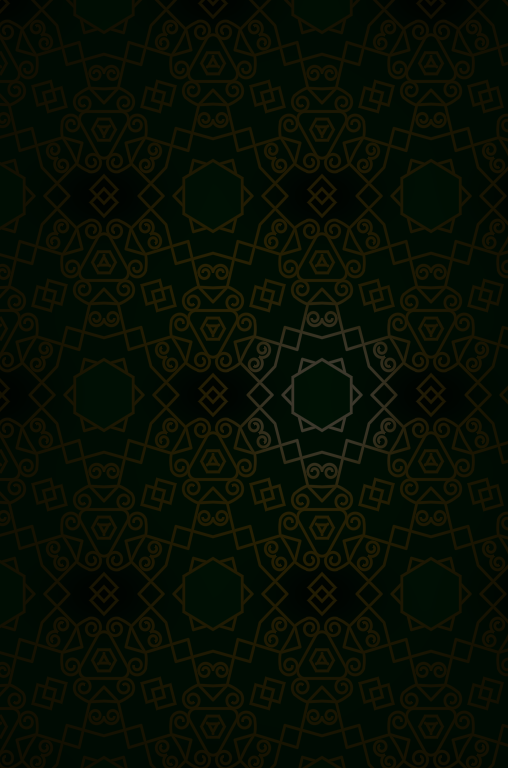
Reproduce this pattern procedurally as a WebGL 1 fragment shader.

```glsl
precision highp float;
// Dim gold filigree on deep green: sixfold stars, lattice squares and scrolls.
uniform vec2 u_resolution;

#define CELL vec2(0.2839, 0.2992)
#define STAR_ORIGIN vec2(0.4193, 0.4857)
#define HALF_WIDTH 0.0064
#define GOLD vec3(0.172, 0.140, 0.016)
#define SILVER vec3(0.255, 0.240, 0.205)
#define GREEN vec3(0.0, 0.066, 0.016)
#define NIGHT vec3(0.0, 0.008, 0.003)
#define WEAR 0.22
#define VIGNETTE 0.50

const vec2 AXIS = vec2(0.8660254, 0.5);

float hash(vec2 p) {
  vec3 h = fract(vec3(p.xyx) * 0.1031);
  h += dot(h, h.yzx + 33.33);
  return fract((h.x + h.y) * h.z);
}

float noise(vec2 p) {
  vec2 i = floor(p), f = fract(p);
  f = f * f * (3.0 - 2.0 * f);
  return mix(mix(hash(i), hash(i + vec2(1.0, 0.0)), f.x),
             mix(hash(i + vec2(0.0, 1.0)), hash(i + 1.0), f.x), f.y);
}

// Offset from the nearest star centre of a triangular lattice
vec2 nearestStar(vec2 p) {
  vec2 s = vec2(1.0, 1.7320508);
  vec2 a = mod(p + 0.5 * s, s) - 0.5 * s;
  vec2 b = mod(p, s) - 0.5 * s;
  return dot(a, a) < dot(b, b) ? a : b;
}

// Mirror a sixfold cell into one 30 degree wedge
vec2 foldWedge(vec2 c) {
  vec2 q = abs(c);
  vec2 n = vec2(-AXIS.y, AXIS.x);
  q -= 2.0 * max(dot(q, n), 0.0) * n;
  return vec2(q.x, abs(q.y));
}

float segment(vec2 p, vec2 a, vec2 b) {
  vec2 e = b - a;
  return length(p - a - e * clamp(dot(p - a, e) / dot(e, e), 0.0, 1.0));
}

// Open scroll of one and a half turns, wound inward from the start angle
float scroll(vec2 p, float radius, float start) {
  float pitch = 0.5 * radius;
  float turn = fract(atan(p.y, p.x) / 6.2831853 - start);
  float r = length(p);
  float k = clamp(floor((radius - r) / pitch - turn + 0.5), 0.0, 1.0);
  k = min(k, step(turn, 0.5));
  return abs(r - radius + pitch * (k + turn));
}

float filigree(vec2 q) {
  vec2 knot = vec2(0.376, 0.142);
  // Star: hexagon with a spike on each side
  float d = abs(q.x - 0.134);
  d = min(d, segment(q, vec2(0.180, 0.0), vec2(0.134, 0.045)));
  // Crossing squares with extended sides
  d = min(d, segment(q, vec2(0.34, 0.0), vec2(0.216, 0.124)));
  d = min(d, segment(q, vec2(0.228, 0.0), knot));
  d = min(d, segment(q, knot, 0.40 * AXIS));
  // Two overlapping diamonds between stars
  vec2 w = vec2(0.5 - q.x, q.y);
  d = min(d, abs(w.x + abs(w.y - 0.028) - 0.060) * 0.7071);
  d = min(d, abs(w.x + w.y + 0.028 - 0.060) * 0.7071);
  // Rosette: rounded triangle, hexagon ring and trefoil
  vec2 v = vec2(0.5, 0.2886751) - q;
  float side = dot(v, AXIS);
  float tri = segment(v, vec2(0.0, 0.09), 0.045 * AXIS);
  d = min(d, abs(tri * (side < 0.045 ? -1.0 : 1.0) - 0.034));
  d = min(d, abs(max(side, v.y) - 0.046));
  d = min(d, abs(side - 0.012) + max(v.y - 0.024, 0.0));
  d = min(d, segment(v, vec2(0.0, 0.019), vec2(0.0, 0.031)));
  // Chevrons, and stems that run into the rosette scrolls
  d = min(d, segment(v, 0.116 * AXIS, vec2(0.124, 0.147)));
  float stem = max((v.x - 0.84 * v.y) * 0.766, (0.386 * v.y - v.x) * 0.933);
  d = min(d, max(abs(length(v) - 0.194), stem));
  d = min(d, scroll(q - vec2(0.446, 0.1487), 0.045, 0.692));
  // Paired scrolls
  return min(d, scroll(q - vec2(0.3086, 0.1355), 0.038, 0.3333));
}

void main() {
  vec2 uv = gl_FragCoord.xy / u_resolution.y;
  vec2 p = (uv - STAR_ORIGIN) / CELL;
  vec2 c = nearestStar(p);
  vec2 q = foldWedge(c);
  float px = 1.0 / (u_resolution.y * CELL.x);

  // Ground: green stars, near-black pools along the star rows
  float inside = 1.0 - smoothstep(0.134 - px, 0.134 + px, q.x);
  vec2 pool = vec2(0.5 - abs(c.x), c.y) / vec2(0.23, 0.15);
  vec3 ground = GREEN * mix(0.80, 1.0, inside);
  ground = mix(ground, NIGHT, 0.9 * exp(-dot(pool, pool)));

  // Uneven light, with one silvered star
  vec2 off = (gl_FragCoord.xy / u_resolution - vec2(0.54, 0.49)) * 2.0;
  float light = 1.0 - VIGNETTE * smoothstep(0.1, 1.3, length(off));
  float wear = 1.0 - WEAR * noise(p * 1.7 + 19.0);
  float silver = exp(-pow(length(p) / 0.36, 4.0));
  vec3 metal = mix(GOLD * light * wear, SILVER, 0.85 * silver);

  float line = 1.0 - smoothstep(-0.7 * px, 0.7 * px, filigree(q) - HALF_WIDTH);
  gl_FragColor = vec4(mix(ground * mix(1.0, light, 0.4), metal, line), 1.0);
}
```
